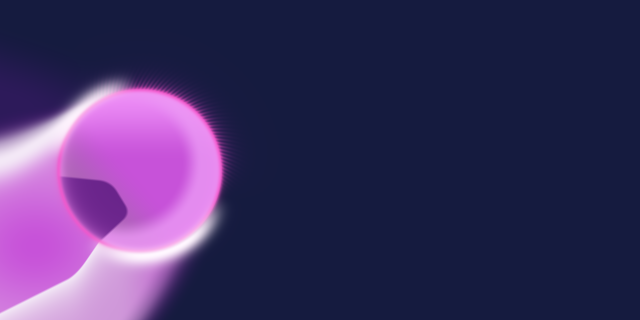
Reproduce this background procedurally as a WebGL 1 fragment shader.

```glsl
precision highp float;
// A glowing glass disc at the end of a folded ribbon of pink light on navy.
// The ribbon is bounded by soft curves; the disc is a circle with an offset
// inner lens, a rounded dark facet, a hot rim and a comb of fine outer rays.

uniform vec2 u_resolution;

#define CENTER vec2(0.4375, 0.466)
#define RADIUS 0.253
#define LENS_CENTER vec2(0.39, 0.492)
#define LENS_RADIUS 0.211
#define RAY_COUNT 140.0
#define NAVY vec3(0.084, 0.104, 0.248)
#define VIOLET vec3(0.41, 0.14, 0.54)
#define MAGENTA vec3(0.78, 0.32, 0.85)
#define PINK vec3(0.92, 0.60, 0.96)
#define MAUVE vec3(0.67, 0.39, 0.71)
#define HOT vec3(0.96, 0.33, 0.79)
#define WHITE vec3(0.96, 0.93, 0.97)

float bell(float x, float width) {
  return exp(-x * x / (width * width));
}

float smoothMax(float a, float b, float k) {
  float h = max(k - abs(a - b), 0.0) / k;
  return max(a, b) + h * h * k * 0.25;
}

// Upper border of the ribbon, rising towards the disc
float upperCurve(float x) {
  return 0.49 + 0.22 * smoothstep(-0.05, 0.42, x);
}

// Crease where the lower part of the ribbon folds over
float creaseCurve(float x) {
  return 0.023 + 0.5 * x + 0.95 * smoothMax(x - 0.238, 0.0, 0.03);
}

// Right border of the ribbon, tucked behind the disc higher up
float rightCurve(float y) {
  float lower = 0.54 + 0.72 * y - 0.75 * y * y;
  return mix(lower, 0.45, smoothstep(0.42, 0.6, y));
}

vec3 addHaze(vec3 color, vec2 p) {
  float haze = smoothstep(0.92, 0.70, p.y + 0.32 * p.x);
  haze *= smoothstep(0.66, 0.05, p.x) * smoothstep(0.3, 0.6, p.y);
  return mix(color, vec3(0.20, 0.10, 0.38), haze * 0.8);
}

vec3 addRibbon(vec3 color, vec2 p, float px) {
  float nearLeft = 1.0 - smoothstep(0.0, 0.32, p.x);
  float above = p.y - upperCurve(p.x);
  float softness = mix(0.035, 0.15, nearLeft);
  float body = 1.0 - smoothstep(0.0, softness, above);
  body *= smoothstep(0.0, 0.17, rightCurve(p.y) - p.x);

  // Upper side: magenta core with paler pink towards the top
  float core = bell(length((p - vec2(0.11, 0.23)) * vec2(0.8, 1.0)), 0.19);
  vec3 light = mix(vec3(0.84, 0.55, 0.88), MAGENTA, core);
  float streak = bell(above, above > 0.0 ? 0.10 : 0.065);
  light = mix(light, WHITE, streak * 0.95);

  // Lower side: white at the crease, lilac further down
  float below = creaseCurve(p.x) - p.y;
  vec3 fold = mix(vec3(0.81, 0.59, 0.85), WHITE, exp(-max(below, 0.0) / 0.075));
  fold = mix(fold, MAGENTA * 0.92, smoothstep(0.36, 0.58, p.x) * 0.7);
  light = mix(light, fold, smoothstep(-px, px + 0.004, below));

  light = mix(VIOLET, light, smoothstep(0.0, 0.75, body));
  return mix(color, light, body);
}

// Magenta halo and slanted rays outside the upper and right rim
vec3 addHalo(vec3 color, vec2 dir, float d) {
  float angle = atan(dir.y, dir.x);
  float arc = smoothstep(-0.30, 0.25, angle) * (1.0 - smoothstep(1.9, 2.35, angle));
  float outside = max(d, 0.0);
  float rays = 0.5 + 0.5 * cos(angle * RAY_COUNT + outside * 260.0);
  float comb = arc * (1.0 - 0.6 * bell(angle - 1.75, 0.15));
  color = mix(color, VIOLET, arc * exp(-outside / 0.030) * 0.55);
  color = mix(color, HOT * 0.85, comb * rays * exp(-outside / 0.017) * 0.75);
  return mix(color, HOT, exp(-outside / 0.009) * 0.6);
}

// Rounded facet made of three half planes
float facet(vec2 p) {
  float top = p.y + 0.1 * p.x - 0.466;
  float side = dot(p, vec2(0.85, 0.52)) - 0.518;
  float base = dot(p, vec2(0.68, -0.73)) - 0.0316;
  return smoothMax(smoothMax(top, side, 0.03), base, 0.03);
}

vec3 discColor(vec2 p, float d, float px) {
  vec2 q = (p - CENTER) / RADIUS;
  vec3 color = mix(MAGENTA, PINK * vec3(1.0, 0.9, 1.0), smoothstep(0.1, 0.95, q.y));
  color = mix(color, MAUVE, smoothstep(0.05, 0.75, dot(q, vec2(-0.75, -0.66))));

  // Pale crescent left free by the inner lens
  float crescent = length(p - LENS_CENTER) - LENS_RADIUS;
  color = mix(color, PINK, smoothstep(-0.035, 0.03, crescent) * 0.8);

  float dark = 1.0 - smoothstep(-px, px + 0.003, facet(p));
  color = mix(color, mix(VIOLET, MAGENTA, 0.15 * exp(d / 0.06)), dark);
  return mix(color, vec3(0.96, 0.56, 0.95), exp(min(d, 0.0) / 0.018) * 0.65);
}

void main() {
  vec2 p = gl_FragCoord.xy / u_resolution.y;
  float px = 1.0 / u_resolution.y;
  vec2 offset = p - CENTER;
  float d = length(offset) - RADIUS;
  vec2 dir = offset / max(length(offset), 0.0001);

  vec3 color = addRibbon(addHaze(NAVY, p), p, px);
  color = addHalo(color, dir, d);
  color = mix(color, discColor(p, d, px), 1.0 - smoothstep(-px, px + 0.002, d));

  // Hot rim, then white bloom where the ribbon meets the disc
  color = mix(color, HOT, bell(d, 0.007) * 0.65);
  float lower = smoothstep(0.55, 0.98, dot(dir, vec2(0.30, -0.954)));
  float upper = smoothstep(0.75, 1.0, dot(dir, vec2(-0.67, 0.742)));
  float bloom = bell(d - 0.012, d > 0.012 ? 0.032 : 0.018);
  color = mix(color, vec3(1.0, 0.97, 1.0), bloom * max(lower, upper * 0.85));

  gl_FragColor = vec4(color, 1.0);
}
```
